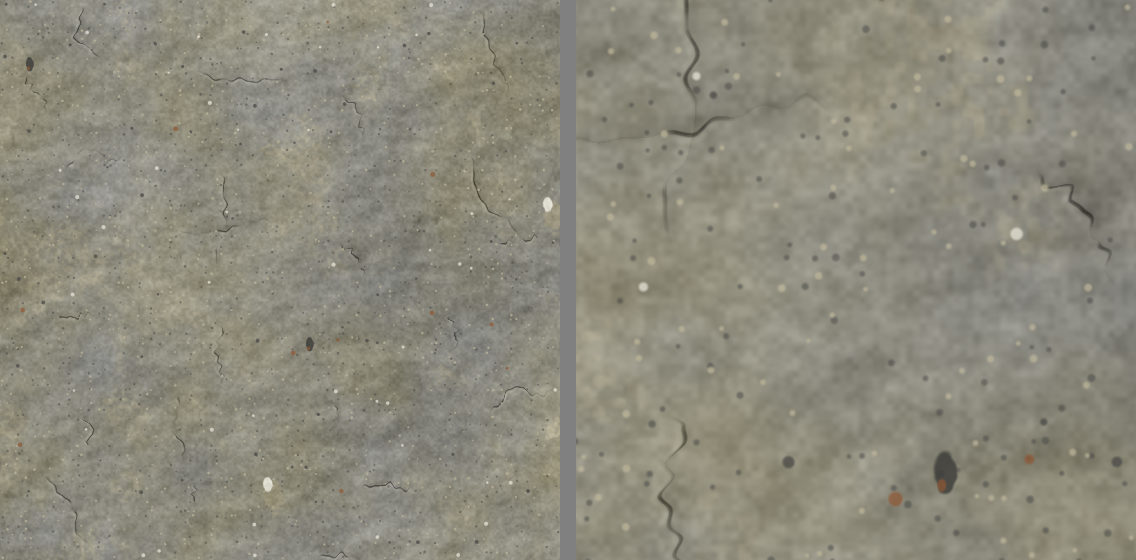
Left, the full canvas; right, a detail of the centre.
This texture is drawn by a three.js fragment shader. Its source:

```glsl
// Weathered grey-olive stone: layered noise gives clouds, relief and grain,
// cellular specks give pits and grit, and looped wandering lines give cracks.
// Sandy trails, pale pebbles and small hollows repeat on a half-canvas shift.

#define STONE vec3(0.555, 0.547, 0.496)
#define SAND vec3(0.69, 0.66, 0.55)
#define PEBBLE vec3(0.88, 0.87, 0.82)
#define RUST vec3(0.56, 0.34, 0.20)
#define PIT vec3(0.29, 0.29, 0.28)
#define CLOUD_CONTRAST 0.17
#define RELIEF_CONTRAST 0.20
#define GRAIN_CONTRAST 0.10
#define CRACK_COUNT 22
#define CRACK_DEPTH 0.20
#define CRACK_WIDTH 0.0021

varying vec2 vUv;

vec2 hash2(vec2 p) {
  vec3 q = fract(p.xyx * vec3(0.1031, 0.1030, 0.0973));
  q += dot(q, q.yzx + 33.33);
  return fract((q.xx + q.yz) * q.zy);
}

float noise(vec2 p) {
  vec2 i = floor(p), f = fract(p);
  f = f * f * (3.0 - 2.0 * f);
  float low = mix(hash2(i).x, hash2(i + vec2(1.0, 0.0)).x, f.x);
  float high = mix(hash2(i + vec2(0.0, 1.0)).x, hash2(i + 1.0).x, f.x);
  return mix(low, high, f.y);
}

float fbm(vec2 p) {
  float sum = 0.0, amp = 0.5;
  for (int i = 0; i < 5; i++) {
    sum += amp * noise(p);
    p = mat2(1.6, 1.2, -1.2, 1.6) * p + 17.3;
    amp *= 0.52;
  }
  return sum;
}

// Shortest offset on a canvas that wraps at its borders.
vec2 wrap(vec2 q) { return fract(q + 0.5) - 0.5; }

// One round speck per chosen cell; share is the fraction of filled cells.
float specks(vec2 p, float cells, float share, float radius) {
  vec2 g = p * cells, id = floor(g);
  vec2 pick = hash2(id + cells), jitter = hash2(id + cells * 2.0 + 5.0);
  float r = radius * mix(0.5, 1.0, pick.y), soft = 0.0012 * cells;
  float d = length(fract(g) - mix(vec2(0.3), vec2(0.7), jitter));
  return step(pick.x, share) * (1.0 - smoothstep(r - soft, r + soft, d));
}

// Ragged ellipse, one inside and zero outside.
float blob(vec2 q, vec2 size, float rough) {
  float d = length(q / size) + rough * (noise(q * 170.0 + 40.0) - 0.5);
  return 1.0 - smoothstep(0.75, 1.15, d);
}

// Dark broken lines, with a soft shadow on one side and a lit rim on the other.
float cracks(vec2 p) {
  float shade = 0.0;
  for (int i = 0; i < CRACK_COUNT; i++) {
    float k = float(i);
    vec2 rnd = hash2(vec2(k, 7.0));
    vec2 q = wrap(p - vec2(0.7549, 0.5698) * k - 0.3);
    float angle = mod(k, 5.0) < 3.0 ? -1.65 + 0.7 * rnd.x : -0.4 + 0.85 * rnd.x;
    vec2 dir = vec2(cos(angle), sin(angle));
    float t = dot(q, dir) / (0.07 + 0.13 * rnd.y);
    float bend = 0.035 * noise(vec2(t * 2.5, k * 9.0)) + 0.012 * noise(vec2(t * 13.0, k * 5.0));
    float side = dot(q, vec2(-dir.y, dir.x)) + bend - 0.024;
    float taper = smoothstep(0.0, 0.12, t) * (1.0 - smoothstep(0.5, 1.0, t));
    float gaps = smoothstep(0.2, 0.65, noise(vec2(t * 9.0, k * 3.0)));
    float line = 1.0 - smoothstep(0.2, 1.0, abs(side) / CRACK_WIDTH);
    float shadow = exp(-abs(side) * 140.0) * step(0.0, side);
    float rim = exp(-pow((side + 0.004) * 400.0, 2.0));
    shade += taper * (0.05 * rim * gaps - CRACK_DEPTH * line * gaps - 0.045 * shadow);
  }
  return shade;
}

void main() {
  vec2 p = vUv;

  // Stone body: broad clouds, lit relief and fine grain.
  float clouds = fbm(p * 4.0 + 3.0) - 0.49;
  vec2 slope = p * vec2(19.0, 27.0) + 2.0 * clouds;
  float relief = fbm(slope) - fbm(slope + vec2(0.22, -0.30));
  float grain = 0.6 * noise(p * 250.0) + 0.6 * noise(p * 131.0 + 9.0) - 0.6;
  float light = CLOUD_CONTRAST * clouds + RELIEF_CONTRAST * relief + GRAIN_CONTRAST * grain;
  float warmth = fbm(p * 6.0 + 31.0) - 0.49;
  vec3 color = STONE + light + warmth * vec3(0.02, -0.01, -0.14);

  // Crumbly sand in scattered patches and two curved trails.
  float crumbs = smoothstep(0.35, 0.75, noise(p * 150.0 + 60.0));
  float sand = 0.55 * smoothstep(0.58, 0.74, fbm(p * 9.0 + 12.0));
  for (int i = 0; i < 2; i++) {
    vec2 shift = 0.5 * vec2(float(i));
    vec2 q = wrap(p - vec2(0.30, 0.34) - shift);
    float across = q.x + 0.68 * q.y + 1.2 * q.y * q.y - 0.01 + 0.02 * (noise(p * 30.0) - 0.5);
    float trail = exp(-pow(across * 95.0, 2.0)) * (1.0 - smoothstep(0.11, 0.18, abs(q.y)));
    sand += 0.6 * trail * smoothstep(0.25, 0.6, noise(p * 24.0));
    sand += 0.7 * blob(wrap(p - vec2(0.99, 0.23) - shift), vec2(0.022, 0.018), 1.4);
  }
  color = mix(color, SAND + light, clamp(sand, 0.0, 0.8) * mix(0.25, 0.85, crumbs));
  color += cracks(p) * vec3(1.0, 1.0, 0.93);

  // Pits and grit.
  color = mix(color, PIT, 0.55 * specks(p, 110.0, 0.07, 0.25));
  color = mix(color, PIT, 0.75 * specks(p, 45.0, 0.02, 0.16));
  color = mix(color, SAND + 0.06, 0.7 * specks(p, 120.0, 0.05, 0.28));
  color = mix(color, PEBBLE, 0.8 * specks(p, 41.0, 0.02, 0.15));
  color = mix(color, RUST, 0.7 * specks(p, 37.0, 0.008, 0.16));

  // Stained pebbles and rusty hollows.
  for (int i = 0; i < 2; i++) {
    vec2 q = wrap(p - vec2(0.478, 0.133) - 0.5 * float(i));
    color = mix(color, SAND - 0.05 + light, 0.65 * blob(q - vec2(0.011, -0.021), vec2(0.019, 0.027), 0.6));
    color = mix(color, PEBBLE + light, blob(q, vec2(0.008, 0.014), 0.5));
    vec2 h = wrap(p - vec2(0.553, 0.383) - 0.5 * float(i));
    color = mix(color, PIT - 0.06, 0.8 * blob(h, vec2(0.006, 0.013), 0.7));
    color = mix(color, RUST, 0.7 * blob(h + vec2(0.002, 0.005), vec2(0.003, 0.004), 0.4));
  }
  gl_FragColor = vec4(clamp(color, 0.0, 1.0), 1.0);
}
```
